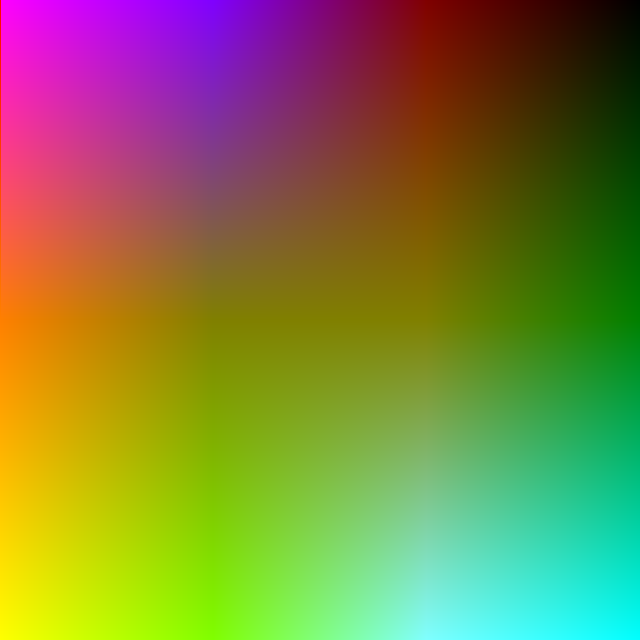
Write a Shadertoy shader that draws this background.

```glsl
// Draws a smooth four-corner colour field of linear ramps with a thin warm left rim.

const float LEFT_KNEE = 1.0 / 3.0;   // where the middle band begins
const float RIGHT_KNEE = 2.0 / 3.0;  // where the middle band ends
const float MID_RED = 0.5;           // red level held across the middle band
const float HORIZON = 0.5;           // height at which blue vanishes
const vec2 RIM = vec2(0.001, 0.002); // soft edge of the rim without blue

// Linear ramp from 0 at a to 1 at b, clamped outside
float ramp(float a, float b, float x) {
    return clamp((x - a) / (b - a), 0.0, 1.0);
}

// Red falls in the outer bands and stays level in the middle one
float redLevel(float x) {
    float leftFall = (1.0 - MID_RED) * ramp(0.0, LEFT_KNEE, x);
    float rightFall = MID_RED * ramp(RIGHT_KNEE, 1.0, x);
    return 1.0 - leftFall - rightFall;
}

// Blue fills the upper left and lower right, fading to the horizon
float blueLevel(vec2 uv) {
    float across = ramp(LEFT_KNEE, RIGHT_KNEE, uv.x);
    float above = ramp(HORIZON, 1.0, uv.y);
    float below = ramp(HORIZON, 0.0, uv.y);
    float rim = smoothstep(RIM.x, RIM.y, uv.x);
    return rim * mix(above, below, across);
}

void mainImage(out vec4 fragColor, in vec2 fragCoord) {
    vec2 uv = fragCoord / iResolution.xy;
    vec3 color = vec3(redLevel(uv.x), 1.0 - uv.y, blueLevel(uv));
    fragColor = vec4(color, 1.0);
}
```
